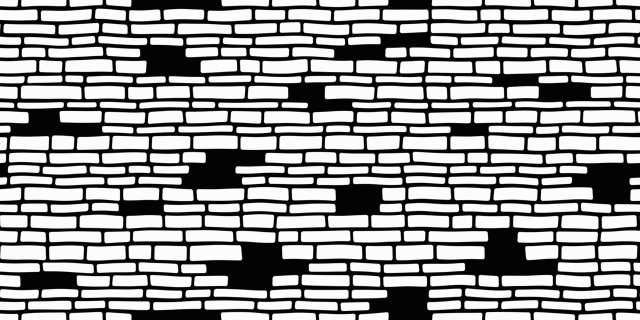
Give the GLSL for this pattern, as a Shadertoy shader.

```glsl
// Hand-drawn brick wall: white rounded bricks on black mortar, in 24 uneven courses
// that wrap on all sides. Each course has its own shifted, slanted joints; gradient
// noise bends the courses, and small clusters of bricks are left out.

const vec2 WALL = vec2(768.0, 384.0);   // wall size in drawing units
const int COURSES = 24;
const int CLUSTERS = 15;
const float COURSE_HEIGHT[COURSES] = float[COURSES](
    17.0, 16.0, 13.0, 15.0, 19.0, 12.0, 19.0, 11.0, 18.0, 12.0, 20.0, 16.0,
    13.0, 13.0, 19.0, 14.0, 19.0, 17.0, 21.0, 15.0, 17.0, 14.0, 14.0, 20.0);
const float FIRST_COURSE = 9.5;         // distance from the wall top
const vec2 MORTAR = vec2(3.8, 4.3);     // upright and level joint widths
const float CORNER = 2.6;
const float INK = 0.01;
const float PAPER = 0.99;

// Integer hash of a cell and a seed, from 0 to 1
float hash(vec2 cell, int seed) {
    uvec2 c = uvec2(ivec2(cell));
    uint h = c.x * 1597334677u ^ c.y * 3812015801u ^ uint(seed) * 2798796415u;
    h = (h ^ (h >> 16)) * 2246822519u;
    h = (h ^ (h >> 13)) * 3266489917u;
    return float((h ^ (h >> 16)) >> 8) / 16777216.0;
}

// Signed random value from -1 to 1
float jitter(vec2 cell, int seed) {
    return 2.0 * hash(cell, seed) - 1.0;
}

// Slope of one noise lattice corner, wrapped to the period
float cornerSlope(vec2 cell, vec2 offset, vec2 period, int seed) {
    float angle = 6.2832 * hash(mod(cell, period), seed);
    return dot(vec2(cos(angle), sin(angle)), offset);
}

// Periodic gradient noise
float gradientNoise(vec2 p, vec2 period, int seed) {
    vec2 i = floor(p), f = fract(p);
    vec2 u = f * f * f * (f * (f * 6.0 - 15.0) + 10.0);
    vec2 e = vec2(1.0, 0.0);
    float low = mix(cornerSlope(i, f, period, seed),
                    cornerSlope(i + e, f - e, period, seed), u.x);
    float high = mix(cornerSlope(i + e.yx, f - e.yx, period, seed),
                     cornerSlope(i + 1.0, f - 1.0, period, seed), u.x);
    return mix(low, high, u.y);
}

float roundedBox(vec2 p, vec2 halfSize, float radius) {
    vec2 q = abs(p) - halfSize + radius;
    return length(max(q, 0.0)) + min(max(q.x, q.y), 0.0) - radius;
}

// Position of an upright joint, in brick lengths, leaning with height y
float jointAt(float index, float course, float count, float y) {
    vec2 id = vec2(mod(index, count), course);
    return index + 0.29 * jitter(id, 1) + 0.0016 * y * jitter(id, 2);
}

// True if a missing cluster covers the span of a brick in this course
bool isMissing(float course, float center, float halfWidth) {
    for (int k = 0; k < CLUSTERS; k++) {
        vec2 id = vec2(k, 0);
        float start = floor(2.0 + 1.5 * float(k));
        float rows = 1.0 + floor(2.8 * hash(id, 11));
        float step = mod(course - start, float(COURSES));
        if (step >= rows) continue;
        float x = WALL.x * (0.61 + 0.618 * float(k) + 0.03 * jitter(id, 12));
        x += 18.0 * jitter(vec2(k, step), 13);
        float apart = mod(x - center + 0.5 * WALL.x, WALL.x) - 0.5 * WALL.x;
        if (abs(apart) < halfWidth + 4.0) return true;
    }
    return false;
}

// Signed distance to the brick at p, where p.y runs down from the first course
float brickDistance(vec2 p) {
    // Find the course
    int row = 0;
    float y = mod(p.y, WALL.y);
    while (row < COURSES - 1 && y >= COURSE_HEIGHT[row]) {
        y -= COURSE_HEIGHT[row];
        row++;
    }
    float course = float(row), height = COURSE_HEIGHT[row];
    y -= 0.5 * height;

    // Find the brick between its two joints
    float count = 15.0 + floor(2.0 * hash(vec2(course, 0.0), 3));
    float unit = WALL.x / count;
    float phase = 0.5 * mod(course, 2.0) + 0.4 * hash(vec2(course, 0.0), 4);
    float x = mod(p.x / unit + phase, count);
    float index = floor(x);
    if (x < jointAt(index, course, count, y)) index -= 1.0;
    else if (x >= jointAt(index + 1.0, course, count, y)) index += 1.0;
    float left = jointAt(index, course, count, y);
    float right = jointAt(index + 1.0, course, count, y);

    // Leave out whole bricks, judged by their joints at mid height
    float a = jointAt(index, course, count, 0.0) - phase;
    float b = jointAt(index + 1.0, course, count, 0.0) - phase;
    if (isMissing(course, 0.5 * (a + b) * unit, 0.5 * (b - a) * unit)) return 10.0;

    // Tilt and size each brick a little differently
    vec2 id = vec2(mod(index, count), course);
    vec2 local = vec2((x - 0.5 * (left + right)) * unit, y);
    local.y += 0.022 * local.x * jitter(id, 5) + 0.3 * jitter(id, 6);
    vec2 halfSize = 0.5 * (vec2((right - left) * unit, height) - MORTAR);
    return roundedBox(local, halfSize - 0.25 * jitter(id, 7), CORNER);
}

void mainImage(out vec4 fragColor, in vec2 fragCoord) {
    float pixel = WALL.y / iResolution.y;
    vec2 p = fragCoord * pixel;
    p.y = WALL.y - p.y - FIRST_COURSE;
    vec2 period = vec2(16.0, 8.0);
    vec2 q = p * period / WALL;
    p += vec2(1.5, 2.8) * vec2(gradientNoise(q, period, 8), gradientNoise(q, period, 9));
    float brick = smoothstep(0.75 * pixel, -0.75 * pixel, brickDistance(p));
    fragColor = vec4(vec3(mix(INK, PAPER, brick)), 1.0);
}
```
